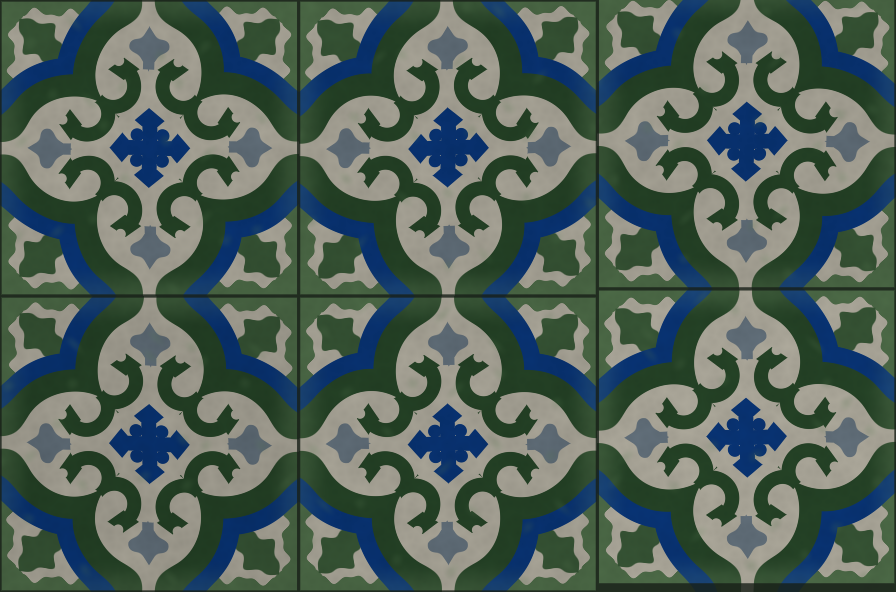
This pattern is drawn by a Shadertoy shader. Its source:

```glsl
const vec3 CREAM = vec3(0.635, 0.62, 0.57);
const vec3 DARK_GREEN = vec3(0.135, 0.245, 0.14);
const vec3 PALE_GREEN = vec3(0.28, 0.39, 0.26);
const vec3 BLUE = vec3(0.03, 0.19, 0.43);
const vec3 SLATE = vec3(0.36, 0.41, 0.45);
const vec3 JOINT = vec3(0.09, 0.12, 0.09);

float hash(vec2 p) {
    return fract(sin(dot(p, vec2(127.1, 311.7))) * 4375.85);
}

// Distance to the nearest scattered cell point
float cellular(vec2 p) {
    vec2 cell = floor(p);
    float nearest = 2.0;
    for (int j = -1; j <= 1; j++)
        for (int i = -1; i <= 1; i++) {
            vec2 c = cell + vec2(i, j);
            vec2 site = c + vec2(hash(c), hash(c + 19.3));
            nearest = min(nearest, length(p - site));
        }
    return nearest;
}

float smoothMin(float a, float b, float k) {
    float h = max(k - abs(a - b), 0.0) / k;
    return min(a, b) - 0.25 * h * h * k;
}

float circle(vec2 p, float r) { return length(p) - r; }

float box(vec2 p, vec2 size) {
    vec2 d = abs(p) - size;
    return length(max(d, 0.0)) + min(max(d.x, d.y), 0.0);
}

float diamond(vec2 p, vec2 size) {
    p = abs(p);
    return (p.x / size.x + p.y / size.y - 1.0) / length(1.0 / size);
}

float fill(float d, float px) { return smoothstep(0.6 * px, -0.6 * px, d); }

// Four round lobes, each with a stem running to the tile edge
float quatrefoil(vec2 q) {
    float stem = box(q - vec2(0.0, 1.0), vec2(0.042, 0.4));
    return smoothMin(circle(q - vec2(0.0, 0.5), 0.355), stem, 0.14);
}

// Curled stroke ending in a forked leaf
float scroll(vec2 q) {
    vec2 v = q - vec2(0.235, 0.415);
    float arc = max(abs(length(v) - 0.14) - 0.047, dot(v, vec2(0.75, 0.66)) - 0.02);
    float tip = diamond(q - vec2(0.165, 0.53), vec2(0.105, 0.075));
    tip = max(tip, -circle(q - vec2(0.2, 0.585), 0.035));
    return min(arc, tip);
}

float fleur(vec2 p) {
    float d = diamond(p, vec2(0.095, 0.15));
    d = smoothMin(d, circle(vec2(p.x, p.y - 0.02) - vec2(0.095, 0.0), 0.038), 0.06);
    return min(d, box(p + vec2(0.0, 0.09), vec2(0.038, 0.05)));
}

float centreCross(vec2 q) {
    float d = diamond(q - vec2(0.0, 0.185), vec2(0.1, 0.085));
    d = min(d, box(q, vec2(0.05, 0.19)));
    return min(d, circle(q - vec2(0.085), 0.045));
}

// Serrated leaf along the diagonal
float cornerLeaf(vec2 q) {
    float along = (q.x + q.y) * 0.7071 - 1.03;
    float across = abs(q.y - q.x) * 0.7071;
    float t = along / 0.2;
    float width = 0.115 * (1.0 - t * t) + 0.035 * sin(t * 8.0 + 0.8) * (1.0 - abs(t));
    return max((across - width) * 0.65, abs(along) - 0.2);
}

// Ragged border with a notch at the corner
float frame(vec2 q) {
    float edge = 0.915 - q.y + 0.022 * sin(q.x * 27.0) + 0.012 * sin(q.x * 51.0);
    return min(edge, circle(q - vec2(0.97), 0.15));
}

vec3 tile(vec2 p, float px) {
    vec2 q = abs(p);
    if (q.x > q.y) q = q.yx;
    float foil = quatrefoil(q);
    float worn = smoothstep(0.78, 1.0, q.y);
    vec3 green = mix(DARK_GREEN, PALE_GREEN, 0.55 * worn);
    vec3 blue = mix(BLUE, vec3(0.14, 0.30, 0.45), 0.6 * worn);

    // Corner ground, then bands from the outside inward
    vec3 col = mix(CREAM, PALE_GREEN, fill(frame(q), px));
    col = mix(col, mix(DARK_GREEN, PALE_GREEN, 0.45), fill(cornerLeaf(q), px));
    col = mix(col, blue, fill(foil - 0.265, px));
    col = mix(col, green, fill(foil - 0.15, px));
    col = mix(col, CREAM, fill(min(foil, circle(q, 0.29)), px));

    // Inner ornaments
    col = mix(col, DARK_GREEN, fill(scroll(q), px));
    col = mix(col, SLATE, fill(fleur(q - vec2(0.0, 0.67)), px));
    return mix(col, BLUE, fill(centreCross(q), px));
}

void mainImage(out vec4 fragColor, in vec2 fragCoord) {
    vec2 grid = fragCoord / iResolution.xy * vec2(3.0, 2.0);
    float px = 4.0 / iResolution.y;

    // Three columns by two rows, the last column laid slightly high
    float column = floor(grid.x);
    grid.y -= 0.024 * step(2.0, column);
    vec2 id = vec2(column, clamp(floor(grid.y), 0.0, 1.0));
    vec2 p = (grid - id) * 2.0 - 1.0;

    // Hand-made wobble, tone and mottling
    float turn = (hash(id + 3.7) - 0.5) * 0.018;
    vec2 wobble = 0.005 * sin(p.yx * 9.0 + id.yx * 4.0);
    vec3 col = tile(p + turn * vec2(-p.y, p.x) + wobble, px);
    float mottle = cellular(grid * 9.0) * 0.6 + cellular(grid * 31.0) * 0.4;
    col *= 0.95 + 0.08 * hash(id) + 0.1 * (mottle - 0.45);
    float scuff = smoothstep(0.16, 0.0, cellular(grid * 5.0 + 0.1 * sin(grid.yx * 23.0)));
    col = mix(col, PALE_GREEN * 1.2, 0.16 * scuff);

    float joint = 0.989 - max(abs(p.x), abs(p.y));
    fragColor = vec4(mix(col, JOINT, 0.8 * fill(joint, px)), 1.0);
}
```
